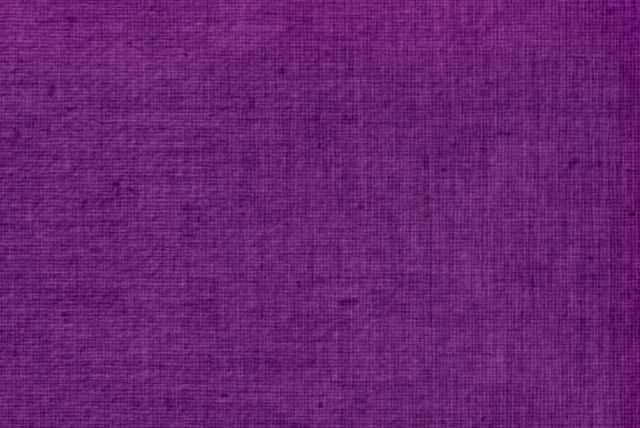
This texture is drawn by a WebGL 2 fragment shader. Its source:

```glsl
#version 300 es
precision highp float;
// Fine purple linen: two sets of nearly straight threads cross in a tight weave.
// Noise breaks up each thread, embosses the nap and shades the cloth broadly;
// a jittered grid scatters small dark slubs over it.

uniform vec2 u_resolution;
out vec4 fragColor;

float hash(vec2 p) {
    return fract(sin(dot(p, vec2(127.1, 311.7))) * 43758.5453);
}

float noise(vec2 p) {
    vec2 i = floor(p), f = fract(p);
    f = f * f * (3.0 - 2.0 * f);
    return mix(mix(hash(i), hash(i + vec2(1, 0)), f.x),
               mix(hash(i + vec2(0, 1)), hash(i + vec2(1, 1)), f.x), f.y);
}

float fbm(vec2 p) {
    float sum = 0.0, amp = 0.5;
    for (int i = 0; i < 4; i++) {
        sum += amp * noise(p);
        p = p * 2.03 + 17.3;
        amp *= 0.5;
    }
    return sum / 0.9375;
}

// Ridges across p.x, running along p.y, uneven in spacing and broken in length
float threads(vec2 p, float seed) {
    float waver = 0.5 * noise(p * vec2(42, 5) + seed) + 0.5 * noise(p * vec2(11, 3) + seed);
    float jitter = 0.3 * noise(p * vec2(75, 48) + seed);
    float phase = p.x * 118.0 + waver + jitter;
    float strength = 0.3 + 1.4 * noise(vec2(floor(phase) + seed, p.y * 48.0));
    return strength * sin(6.2832 * phase);
}

// Thin light and dark lines along p.y, mixing long ones with short dashes
float streaks(vec2 p, float seed) {
    float longLines = noise(p * vec2(140, 5) + seed) - 0.5;
    float dashes = noise(p * vec2(160, 32) - seed) - 0.5;
    return longLines + 1.1 * dashes;
}

// Darkness of knots and short thickened threads, one at most per cell
float slubs(vec2 p) {
    float dark = 0.0;
    vec2 cell = floor(p * 13.0);
    for (int y = -1; y <= 1; y++) {
        for (int x = -1; x <= 1; x++) {
            vec2 id = cell + vec2(x, y);
            vec2 centre = (id + vec2(hash(id + 3.1), hash(id + 8.7))) / 13.0;
            float kind = hash(id + 21.4);
            vec2 stretch = kind < 0.1 ? vec2(0.4, 1.5) : vec2(1.0, 0.8);
            float radius = mix(0.005, 0.014, pow(hash(id + 5.9), 2.0));
            float d = length((p - centre) * stretch) + 0.012 * (noise(p * 120.0) - 0.5);
            float present = step(kind, 0.4) * mix(0.25, 0.9, hash(id + 13.2));
            dark = max(dark, present * (1.0 - smoothstep(0.1 * radius, 1.2 * radius, d)));
        }
    }
    return dark;
}

void main() {
    vec2 p = gl_FragCoord.xy / u_resolution.y;
    vec2 uv = gl_FragCoord.xy / u_resolution;

    // Weave: weft leads slightly on the left, warp on the right
    float side = smoothstep(0.1, 0.85, uv.x + 0.4 * (fbm(p * 3.0) - 0.5));
    float tone = 0.42;
    tone += mix(0.11, 0.17, side) * threads(p, 4.0);
    tone += mix(0.19, 0.13, side) * threads(p.yx, 31.0);
    tone += mix(0.18, 0.32, side) * streaks(p, 12.0);
    tone += mix(0.28, 0.18, side) * streaks(p.yx, 57.0);

    // Nap lit from the upper left, and fine grain
    vec2 toLight = vec2(-0.003, 0.0045);
    float relief = fbm(p * 85.0) - fbm((p + toLight) * 85.0);
    tone += mix(0.85, 0.5, side) * relief;
    tone += 0.42 * (noise(p * 185.0) - 0.5);

    // Broad shading and slubs
    float rightEdge = smoothstep(0.93, 1.0, uv.x);
    float topGlow = smoothstep(0.65, 1.05, uv.y) * (1.0 - smoothstep(0.2, 0.75, abs(uv.x - 0.4)));
    tone += 0.32 * (fbm(p * 5.0) - 0.5) + 0.17 * topGlow - 0.2 * rightEdge;
    tone -= 0.12 * smoothstep(0.58, 0.8, fbm(p * vec2(16, 20) + 40.0));
    tone -= 0.65 * slubs(p);

    // Dark violet to pale purple, richer towards the top and right edge
    tone = clamp(tone, -0.6, 1.5);
    vec3 colour = mix(vec3(0.33, 0.07, 0.36), vec3(0.53, 0.23, 0.55), tone);
    float richness = 0.7 * rightEdge + 0.6 * smoothstep(0.75, 1.0, uv.y);
    colour += richness * vec3(0.015, -0.035, 0.015);
    colour.g += 0.03 * (fbm(p * 4.0 + 9.0) - 0.45);
    fragColor = vec4(clamp(colour, 0.0, 1.0), 1.0);
}
```
